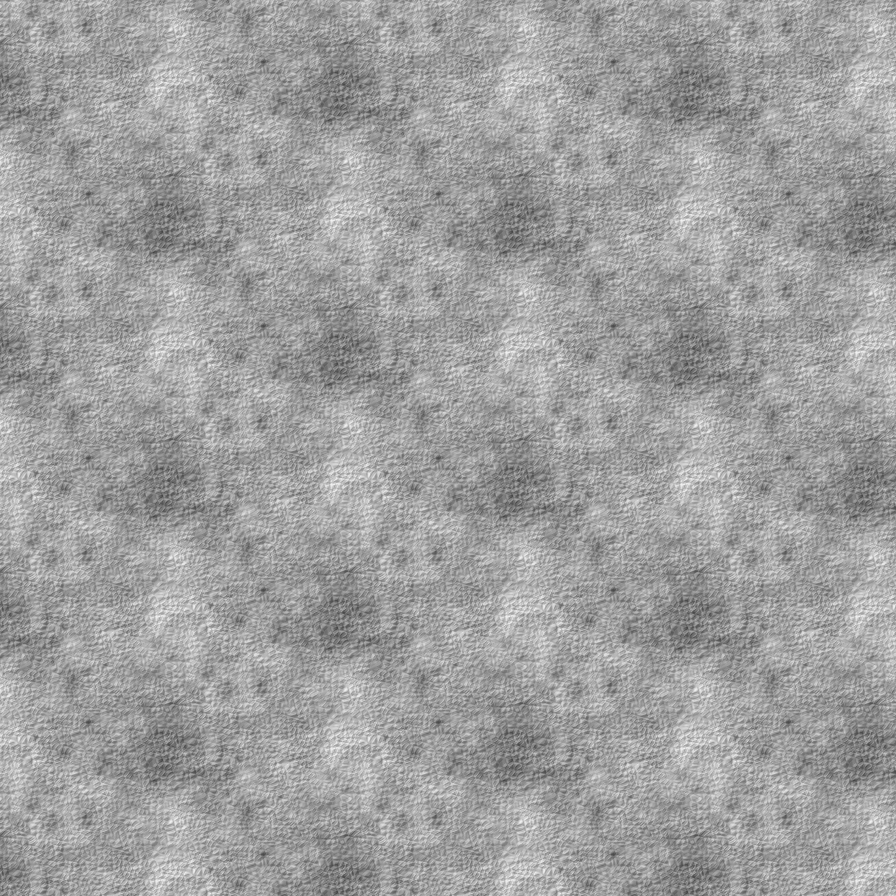
Reproduce this texture procedurally as a Shadertoy shader.

```glsl
// Grey leathery hide in a half-drop repeat, about 2.56 columns by 3.39 full drops.
// Wrapped noise and Voronoi cells give mottling and slanted embossed grain;
// soft blobs add the pale wedges, dark patches and pores of each repeat.

vec2 hash22(vec2 p) {
    vec3 q = fract(p.xyx * vec3(0.1031, 0.1030, 0.0973));
    q += dot(q, q.yzx + 33.33);
    return fract((q.xx + q.yz) * q.zy);
}

// Random pair for a grid cell, wrapped so each tile row shifts by half a tile.
// n is the number of grid cells per tile; n.x must be even.
vec2 cellHash(vec2 id, vec2 n, float seed) {
    float row = floor((id.y + 0.5) / n.y);
    id -= row * n * vec2(0.5, 1.0);
    id.x = mod(id.x + 0.5, n.x) - 0.5;
    return hash22(id + seed);
}

float noise(vec2 u, vec2 n, float seed) {
    vec2 i = floor(u * n), f = fract(u * n);
    f = f * f * (3.0 - 2.0 * f);
    float top = mix(cellHash(i, n, seed).x, cellHash(i + vec2(1, 0), n, seed).x, f.x);
    float bottom = mix(cellHash(i + vec2(0, 1), n, seed).x, cellHash(i + vec2(1, 1), n, seed).x, f.x);
    return mix(top, bottom, f.y);
}

// Mottling, centred on zero
float mottle(vec2 u) {
    float sum = 0.0, amp = 0.5;
    vec2 n = vec2(20, 8);
    for (int k = 0; k < 3; k++) {
        sum += amp * (noise(u, n, 17.0 * float(k)) - 0.5);
        n *= 2.0;
        amp *= 0.75;
    }
    return sum;
}

// Height of the grain: irregular pebbles parted by creases, plus slanted wrinkles
float grain(vec2 u) {
    // A whole-tile shear keeps the lattice intact
    float wrinkle = noise(vec2(u.x + u.y, u.y), vec2(36, 32), 29.0);
    vec2 warped = u + 0.012 * vec2(noise(u, vec2(34, 13), 41.0), 2.0 * noise(u, vec2(34, 13), 47.0));
    vec2 n = vec2(64, 26), i = floor(warped * n), f = fract(warped * n);
    float near = 9.0, next = 9.0;
    for (int y = -1; y <= 1; y++)
    for (int x = -1; x <= 1; x++) {
        vec2 o = vec2(x, y);
        vec2 d = o + cellHash(i + o, n, 71.0) - f;
        float dist = length(vec2(0.8 * d.x, d.y + 0.5 * d.x));
        next = min(next, max(near, dist));
        near = min(near, dist);
    }
    return smoothstep(0.0, 0.4, next - near) + 0.8 * wrinkle;
}

// Soft blob repeated on the half-drop lattice
float blob(vec2 u, vec2 centre, vec2 radius) {
    vec2 d = u - centre;
    d -= round(d.y) * vec2(0.5, 1.0);
    float sum = 0.0;
    for (int k = -1; k <= 1; k++) {
        vec2 e = d - float(k) * vec2(0.5, 1.0);
        e.x -= round(e.x);
        e /= radius;
        sum += exp(-dot(e, e));
    }
    return sum;
}

// Scattered pores of varied size and strength
float pores(vec2 u) {
    vec2 n = vec2(22, 8), i = floor(u * n), f = fract(u * n);
    float sum = 0.0;
    for (int y = -1; y <= 1; y++)
    for (int x = -1; x <= 1; x++) {
        vec2 o = vec2(x, y), h = cellHash(i + o, n, 131.0);
        vec2 d = o + cellHash(i + o, n, 197.0) - f;
        float r = mix(0.12, 0.32, h.y);
        sum += smoothstep(0.65, 0.95, h.x) * (1.0 - smoothstep(0.2 * r, 1.4 * r, length(d)));
    }
    return sum;
}

void mainImage(out vec4 fragColor, in vec2 fragCoord) {
    vec2 p = fragCoord / iResolution.xy;
    // Tile units with y downward, starting at a pale peak
    vec2 u = (vec2(p.x, 1.0 - p.y) - vec2(0.1953, 0.0156)) / vec2(0.3906, 0.1474);

    // Broad light and shade
    float shade = 0.622 + 0.25 * mottle(u);
    shade += 0.09 * blob(u, vec2(0.0, 0.45), vec2(0.11, 0.42));
    shade += 0.05 * blob(u, vec2(0.0, 0.85), vec2(0.22, 0.25));
    shade += 0.13 * blob(u, vec2(0.0, 0.02), vec2(0.035, 0.09));
    shade -= 0.14 * blob(u, vec2(-0.01, -0.36), vec2(0.11, 0.25));
    shade -= 0.07 * blob(u, vec2(0.43, 0.1), vec2(0.12, 0.24));

    // Larger dark pores, then the small scatter
    shade -= 0.28 * blob(u, vec2(0.103, 0.478), vec2(0.008, 0.022));
    shade -= 0.18 * blob(u, vec2(0.19, 0.60), vec2(0.016, 0.042));
    shade -= 0.20 * blob(u, vec2(0.377, 0.75), vec2(0.012, 0.032));
    shade -= 0.14 * blob(u, vec2(0.303, 0.67), vec2(0.010, 0.027));
    shade -= 0.30 * blob(u, vec2(-0.32, 0.645), vec2(0.005, 0.013));
    shade -= 0.11 * pores(u);

    // Relief lit from the upper left, with a fine tooth
    vec2 away = vec2(0.0030, 0.0080);
    float relief = grain(u + away) - grain(u - away);
    shade += 0.105 * relief * (0.8 + 0.5 * noise(u, vec2(14, 6), 53.0));
    shade += 0.06 * (noise(u, vec2(150, 56), 89.0) - 0.5);

    fragColor = vec4(vec3(clamp(shade, 0.0, 1.0)), 1.0);
}
```
